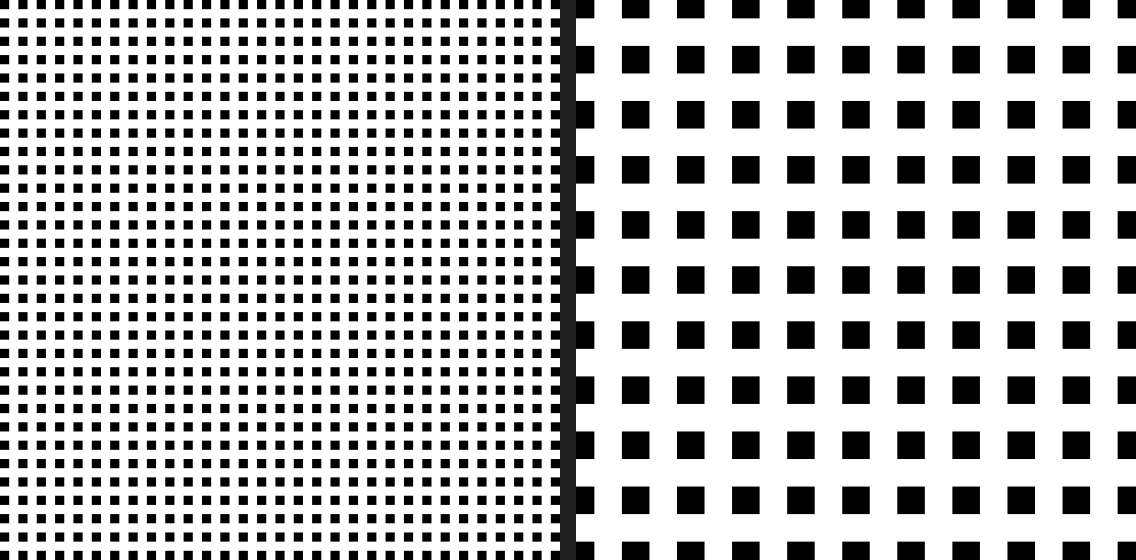
Left: the whole. Right: its middle third, enlarged.
Reproduce this pattern procedurally as a Shadertoy shader.

```glsl
const float REPEATS = 30.5;      // periods per canvas side, starting and ending on a square
const float SQUARE_SIZE = 0.5;   // square side as a fraction of the period
const vec3 PAPER = vec3(1.0);
const vec3 INK = vec3(0.0);

// Signed distance along each axis to the edges of the nearest square
vec2 squareEdges(vec2 p, float size) {
    vec2 centred = fract(p - 0.5 * size + 0.5) - 0.5;
    return abs(centred) - 0.5 * size;
}

// Share of a pixel covered by a square, one axis times the other
float coverage(vec2 edges, vec2 pixel) {
    vec2 inside = clamp(0.5 - edges / pixel, 0.0, 1.0);
    return inside.x * inside.y;
}

void mainImage(out vec4 fragColor, in vec2 fragCoord) {
    // Grid position and pixel footprint, both in periods
    vec2 pixel = REPEATS / iResolution.xy;
    vec2 p = fragCoord * pixel;

    float ink = coverage(squareEdges(p, SQUARE_SIZE), pixel);
    fragColor = vec4(mix(PAPER, INK, ink), 1.0);
}
```
